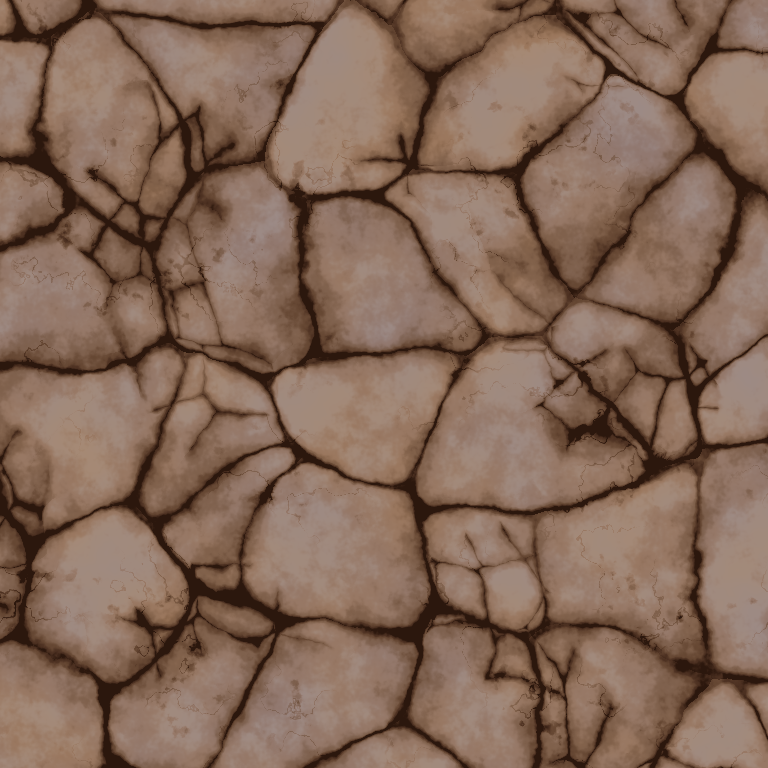
This texture is drawn by a WebGL 2 fragment shader. Its source:

```glsl
#version 300 es
precision highp float;
// Weathered, rounded stones packed with rubble and stained dark along the joints.
// Two warped Voronoi layers give joint distances; gradient noise adds stains,
// hairline cracks and flecks, and the summed tone runs through an earthy ramp.

#define STONES 5.4        // large stones across the canvas
#define RUBBLE_SCALE 2.1  // rubble frequency relative to the stones
#define ROUNDING 22.0     // higher gives sharper stone corners
#define WARP 0.30         // bending of the joints
#define RAGGED 0.055      // fine roughness of the joints
#define BASE_TONE 0.24
#define BODY_TONE 0.60    // brightening from joint to stone centre
#define MOTTLE 0.42
#define JOINT_DARK 0.34
#define TINT 0.05         // swing between ochre and blue grey

uniform vec2 u_resolution;
out vec4 fragColor;

vec2 hash2(vec2 p) {
    vec3 q = fract(p.xyx * vec3(0.1031, 0.1030, 0.0973));
    q += dot(q, q.yzx + 33.33);
    return fract((q.xx + q.yz) * q.zy);
}

float gradientNoise(vec2 p) {
    vec2 i = floor(p), f = p - i;
    vec2 u = f * f * f * (f * (f * 6.0 - 15.0) + 10.0);
    vec4 corner;
    for (int k = 0; k < 4; k++) {
        vec2 o = vec2(k & 1, k >> 1);
        float angle = 6.2832 * hash2(i + o + 71.0).x;
        corner[k] = dot(vec2(cos(angle), sin(angle)), f - o);
    }
    return 1.4 * mix(mix(corner.x, corner.y, u.x), mix(corner.z, corner.w, u.x), u.y);
}

float fbm(vec2 p) {
    float sum = 0.0, amp = 0.55;
    for (int k = 0; k < 5; k++) {
        sum += amp * gradientNoise(p);
        p = mat2(1.6, 1.2, -1.2, 1.6) * p + 17.3;
        amp *= 0.52;
    }
    return sum;
}

// x: rounded distance to the joint, y: random per stone, zw: offset to its centre
vec4 stones(vec2 p) {
    vec2 cell = floor(p), f = p - cell, nearest = vec2(0.0), id = cell;
    float best = 9.0;
    for (int y = -1; y <= 1; y++)
    for (int x = -1; x <= 1; x++) {
        vec2 o = vec2(x, y);
        vec2 r = o + 0.05 + 0.9 * hash2(cell + o) - f;
        if (dot(r, r) < best) { best = dot(r, r); nearest = r; id = cell + o; }
    }
    float sum = 0.0;
    for (int y = -2; y <= 2; y++)
    for (int x = -2; x <= 2; x++) {
        vec2 o = vec2(x, y);
        vec2 r = o + 0.05 + 0.9 * hash2(cell + o) - f;
        vec2 between = r - nearest;
        if (dot(between, between) > 0.0001)
            sum += exp(-ROUNDING * dot(0.5 * (r + nearest), normalize(between)));
    }
    return vec4(-log(sum + 0.00001) / ROUNDING, hash2(id + 9.0).y, nearest);
}

vec3 earthRamp(float t) {
    vec3 c = vec3(0.17, 0.09, 0.05);
    c = mix(c, vec3(0.30, 0.19, 0.13), smoothstep(0.01, 0.13, t));
    c = mix(c, vec3(0.40, 0.28, 0.20), smoothstep(0.12, 0.27, t));
    c = mix(c, vec3(0.50, 0.38, 0.30), smoothstep(0.26, 0.45, t));
    c = mix(c, vec3(0.59, 0.47, 0.40), smoothstep(0.44, 0.67, t));
    return mix(c, vec3(0.63, 0.54, 0.49), smoothstep(0.66, 0.90, t));
}

void main() {
    vec2 p = STONES * gl_FragCoord.xy / u_resolution.y;

    // Bent and ragged joints
    vec2 bend = vec2(gradientNoise(p * 0.8 + 3.1), gradientNoise(p * 0.8 + 41.7));
    vec2 rough = vec2(fbm(p * 3.5 + 8.2), fbm(p * 3.5 + 57.4));
    vec2 q = p + WARP * bend + RAGGED * rough;

    // Large stones, broken into rubble in patches
    vec4 stone = stones(q);
    vec4 rubble = stones(q * RUBBLE_SCALE + 23.0);
    float broken = smoothstep(0.02, 0.28, gradientNoise(p * 0.75 + 12.6));
    float joint = min(stone.x, mix(0.5, rubble.x / RUBBLE_SCALE + 0.015, broken));
    float d = max(joint, 0.0);

    // Stain reach and joint width wander along the joints
    float wander = fbm(p * 1.4 + 30.5);
    float reach = mix(0.035, 0.19, smoothstep(-0.4, 0.5, wander));
    float width = mix(0.025, 0.085, smoothstep(-0.25, 0.5, fbm(p * 2.2 + 64.0)));
    float strength = mix(0.45, 1.0, smoothstep(-0.35, 0.15, gradientNoise(p * 1.1 + 5.9)));
    float crack = strength * (1.0 - smoothstep(0.0, width, joint));

    // Hairlines and dark flecks, gathered in patches
    float patches = smoothstep(-0.05, 0.4, gradientNoise(p * 1.3 + 82.0));
    float hair = 1.0 - smoothstep(0.005, 0.035, abs(gradientNoise(q * 2.1 + 0.5 * rough)));
    float fleck = smoothstep(0.22, 0.5, fbm(p * 5.5 + 19.0));

    float tone = BASE_TONE + BODY_TONE * (1.0 - exp(-d / reach));
    tone += MOTTLE * (0.7 * fbm(p * 1.8 + 91.0) + 0.45 * fbm(p * 7.0 + 2.0));
    tone += 0.16 * (stone.y - 0.5) + 0.12 * broken * (rubble.y - 0.6);
    tone += 0.13 * dot(stone.zw, vec2(0.5, -0.85));
    tone -= JOINT_DARK * crack + 0.24 * hair * patches + 0.32 * fleck * (0.25 + 0.75 * patches);
    tone += 0.05 * gradientNoise(p * 32.0);

    // Ochre and blue-grey drift on the lighter faces
    float hue = fbm(p * 1.2 + 48.0) + 0.5 * (stone.y - 0.5);
    vec3 color = earthRamp(tone);
    color += TINT * hue * vec3(0.6, -0.05, -1.1) * smoothstep(0.2, 0.7, tone);
    fragColor = vec4(clamp(color, 0.0, 1.0), 1.0);
}
```
